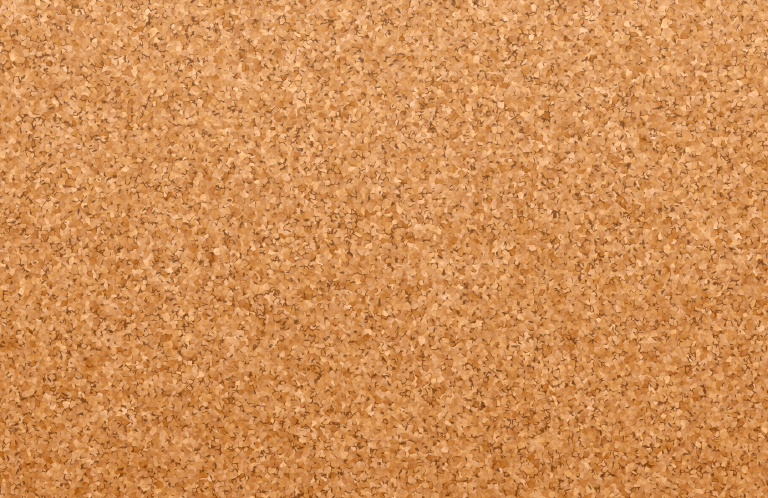
Give the GLSL for this texture, as a Shadertoy shader.

```glsl
// Draws a pressed cork board: packed angular grains, dark crevices and flecks, soft light from above.
#define GRAINS 98.0                      // grains per canvas height
#define BASE vec3(0.866, 0.602, 0.362)   // mean grain colour
#define TONE vec3(0.046, 0.061, 0.070)   // light to dark spread of grains
#define LIGHT vec3(0.070, 0.095, 0.110)  // fall of light from top to bottom
#define CREVICE vec3(0.46, 0.24, 0.08)   // gaps between grains
#define FLECK vec3(0.42, 0.24, 0.11)     // bark flecks
#define FLECK_SHARE 0.10                 // share of fleck cells in use
#define SAMPLES 2                        // antialiasing grid per side

float hash1(vec2 p) {
    vec3 q = fract(p.xyx * 0.1031);
    q += dot(q, q.yzx + 33.33);
    return fract((q.x + q.y) * q.z);
}

vec2 hash2(vec2 p) {
    return vec2(hash1(p + 17.3), hash1(p + 71.9));
}

float noise(vec2 p) {
    vec2 i = floor(p), f = fract(p);
    f = f * f * (3.0 - 2.0 * f);
    return mix(mix(hash1(i), hash1(i + vec2(1, 0)), f.x),
               mix(hash1(i + vec2(0, 1)), hash1(i + vec2(1, 1)), f.x), f.y);
}

vec2 rotate(vec2 v, float angle) {
    float c = cos(angle), s = sin(angle);
    return vec2(c * v.x - s * v.y, s * v.x + c * v.y);
}

// Stretched Voronoi cells: returns the gap to the next grain, and the grain's id and local offset
float grainCell(vec2 p, out vec2 id, out vec2 local) {
    vec2 cell = floor(p);
    float nearest = 9.0, second = 9.0;
    id = cell;
    local = vec2(0);
    for (int y = -1; y <= 1; y++)
    for (int x = -1; x <= 1; x++) {
        vec2 c = cell + vec2(x, y);
        vec2 offset = rotate(p - c - 0.05 - 0.9 * hash2(c), 6.283 * hash1(c + 5.7));
        float stretch = mix(1.0, 1.5, hash1(c + 43.1));
        float size = mix(0.75, 1.3, hash1(c + 29.3));
        float d = length(offset * vec2(1.0 / stretch, stretch)) * size;
        if (d < nearest) {
            second = nearest;
            nearest = d;
            id = c;
            local = offset;
        } else {
            second = min(second, d);
        }
    }
    return second - nearest;
}

// Scattered thin bark flecks, one possible per cell
float fleckMask(vec2 p) {
    vec2 cell = floor(p);
    float mask = 0.0;
    for (int y = -1; y <= 1; y++)
    for (int x = -1; x <= 1; x++) {
        vec2 c = cell + vec2(x, y);
        vec2 offset = rotate(p - c - hash2(c + 311.0), 6.283 * hash1(c + 137.0));
        vec2 radius = mix(vec2(0.24, 0.11), vec2(0.62, 0.22), hash1(c + 223.0));
        float d = length(offset / radius);
        float used = step(hash1(c + 401.0), FLECK_SHARE);
        mask = max(mask, used * (1.0 - smoothstep(0.5, 1.15, d)));
    }
    return mask;
}

vec3 cork(vec2 uv) {
    vec2 p = uv * GRAINS + 50.0;
    vec2 warp = vec2(noise(p * 1.7), noise(p * 1.7 + 90.0)) - 0.5;
    vec2 id, local;
    float gap = grainCell(p + 0.6 * warp, id, local);

    // Tone of each grain, with a tilted facet, fine pores and faint broad patches
    float tone = 2.0 * (hash1(id + 3.1) + hash1(id + 61.7) + hash1(id + 113.9) - 1.5);
    tone += 1.1 * local.x + 1.5 * (noise(p * 2.6) - 0.5);
    tone += 0.3 * (noise(p * 0.16) - 0.5);
    vec3 colour = BASE + TONE * tone;

    // Some grains are more orange, others paler
    colour += vec3(0.004, -0.006, -0.035) * (2.0 * hash1(id + 197.0) - 1.0);

    // Crevices open as short breaks along the grain borders
    float open = smoothstep(0.50, 0.85, noise(p * 1.5 + 30.0));
    float crevice = (1.0 - smoothstep(0.02, 0.30, gap)) * mix(0.10, 0.85, open);
    colour = mix(colour, CREVICE, crevice);

    return mix(colour, FLECK, 0.75 * fleckMask(p * 0.9 + 0.4 * warp));
}

void mainImage(out vec4 fragColor, in vec2 fragCoord) {
    vec3 colour = vec3(0);
    for (int j = 0; j < SAMPLES; j++)
    for (int i = 0; i < SAMPLES; i++) {
        vec2 shift = (vec2(i, j) + 0.5) / float(SAMPLES) - 0.5;
        colour += cork((fragCoord + shift) / iResolution.y);
    }
    colour /= float(SAMPLES * SAMPLES);

    // Light falls off downwards and towards the sides
    vec2 centred = fragCoord / iResolution.xy - 0.5;
    float light = centred.y + 0.06 - 0.5 * centred.x * centred.x;
    fragColor = vec4(clamp(colour + LIGHT * light, 0.0, 1.0), 1.0);
}
```
